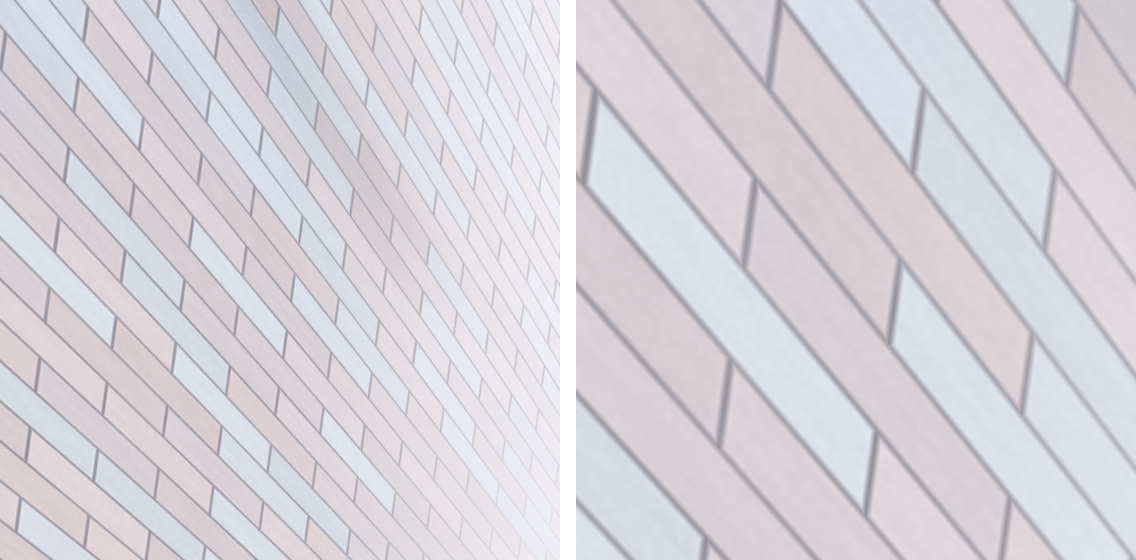
Left, the full canvas; right, a detail of the centre.
Give the GLSL for this texture, as a Shadertoy shader.

```glsl
// A pale glazed brick wall in running bond, seen steeply in perspective.
// Each canvas point is projected back onto the wall, where half-brick columns
// and courses are whole numbers; hashes tint the bricks and a glare fades them.

#define CONVERGE 0.0565      // perspective shrink per half brick
#define BED_HALF 0.040       // half width of bed joints, in courses
#define HEAD_HALF 0.024      // half width of head joints, in half bricks
#define SOFTNESS 0.0023      // blur radius, in canvas units
#define TINT_JITTER 0.040    // brightness spread between bricks
#define GLARE 0.80           // strength of the light on the bricks
#define JOINT_FADE 0.50      // strength of the light on the mortar
#define STREAK 0.055         // depth of the slanting grey reflection

const vec2 WALL_ORIGIN = vec2(0.1016, 0.5807);
const vec2 ALONG_COURSE = vec2(0.1220, -0.0897);
const vec2 DOWN_WALL = vec2(-0.0086, -0.0625);

const vec3 PINK = vec3(0.860, 0.812, 0.826);
const vec3 LILAC = vec3(0.848, 0.828, 0.858);
const vec3 ICE = vec3(0.842, 0.866, 0.910);
const vec3 MORTAR = vec3(0.570, 0.558, 0.600);
const vec3 LIGHT = vec3(0.962, 0.958, 0.976);

float hash(vec2 p) {
    vec3 q = fract(p.xyx * vec3(0.1031, 0.1030, 0.0973));
    q += dot(q, q.yzx + 33.33);
    return fract((q.x + q.y) * q.z);
}

float noise(vec2 p) {
    vec2 cell = floor(p), f = fract(p);
    f = f * f * (3.0 - 2.0 * f);
    return mix(mix(hash(cell), hash(cell + vec2(1, 0)), f.x),
               mix(hash(cell + vec2(0, 1)), hash(cell + vec2(1, 1)), f.x), f.y);
}

float cross2(vec2 a, vec2 b) { return a.x * b.y - a.y * b.x; }

// Solves p * (1 + CONVERGE * u) = origin + along * u + down * v.
vec2 toWall(vec2 p) {
    vec2 along = ALONG_COURSE - CONVERGE * p;
    vec2 offset = p - WALL_ORIGIN;
    return vec2(cross2(offset, DOWN_WALL), cross2(along, offset)) / cross2(along, DOWN_WALL);
}

// Soft coverage of a joint; blur is in the same wall units as dist.
float joint(float dist, float halfWidth, float blur) {
    return 1.0 - smoothstep(halfWidth - blur, halfWidth + blur, dist);
}

// Cool bricks grow more common higher up the wall.
vec3 brickColor(vec2 id) {
    float iceShare = clamp(0.25 - 0.012 * id.y, 0.14, 0.45);
    vec3 clay = mix(PINK, LILAC, hash(id + 71.3));
    vec3 tint = hash(id + 19.7) < iceShare ? ICE : clay;
    return tint + TINT_JITTER * (hash(id + 43.1) - 0.5);
}

void mainImage(out vec4 fragColor, in vec2 fragCoord) {
    vec2 p = fragCoord / iResolution.xy;
    vec2 wall = toWall(p);

    // Wall units covered by the blur radius, with at least one pixel
    float radius = max(SOFTNESS, 0.8 / iResolution.y);
    vec2 dx = (toWall(p + vec2(0.001, 0)) - wall) * 1000.0;
    vec2 dy = (toWall(p + vec2(0, 0.001)) - wall) * 1000.0;
    vec2 blur = radius * sqrt(dx * dx + dy * dy);

    // Running bond: every other course shifts by half a brick
    float course = floor(wall.y + 0.5);
    float run = (wall.x - mod(course, 2.0)) * 0.5;
    float bedDist = 0.5 - abs(wall.y - course);
    float headDist = 2.0 * abs(run - floor(run + 0.5));

    // Glazed face with faint lengthwise clouding and a bright rim
    vec3 color = brickColor(vec2(floor(run), course));
    color += 0.020 * (noise(wall * vec2(3.0, 7.0) + 60.0) - 0.5);
    color += 0.016 * (noise(p * 260.0) - 0.5);
    float rim = max(joint(bedDist, 2.2 * BED_HALF, blur.y),
                    joint(headDist, 2.6 * HEAD_HALF, blur.x));
    color += 0.014 * rim;

    // Warm lower left and grey slanting reflection
    color += vec3(0.010, 0.0, -0.014) * (1.0 - smoothstep(0.0, 0.9, length(p)));
    float slant = dot(p - vec2(0.50, 0.95), normalize(vec2(0.56, 0.33)));
    color -= STREAK * smoothstep(0.35, 0.60, p.y) * exp(-slant * slant / 0.005);

    // Glare from the right, which washes out the mortar most at the bottom
    float glare = smoothstep(0.48, 1.10, p.x + 0.06 * noise(p * 4.0));
    float wash = JOINT_FADE + 0.35 * (1.0 - smoothstep(0.05, 0.40, p.y));
    color = mix(color, LIGHT, GLARE * glare);
    vec3 mortar = mix(MORTAR, LIGHT, wash * glare);

    // Mortar, uneven in depth
    float bed = joint(bedDist, BED_HALF, blur.y);
    float head = joint(headDist, HEAD_HALF, blur.x);
    float depth = 0.80 + 0.20 * noise(wall * vec2(1.3, 2.0) + 30.0);
    color = mix(color, mortar, max(bed * 0.92, head) * depth);

    fragColor = vec4(clamp(color, 0.0, 1.0), 1.0);
}
```
